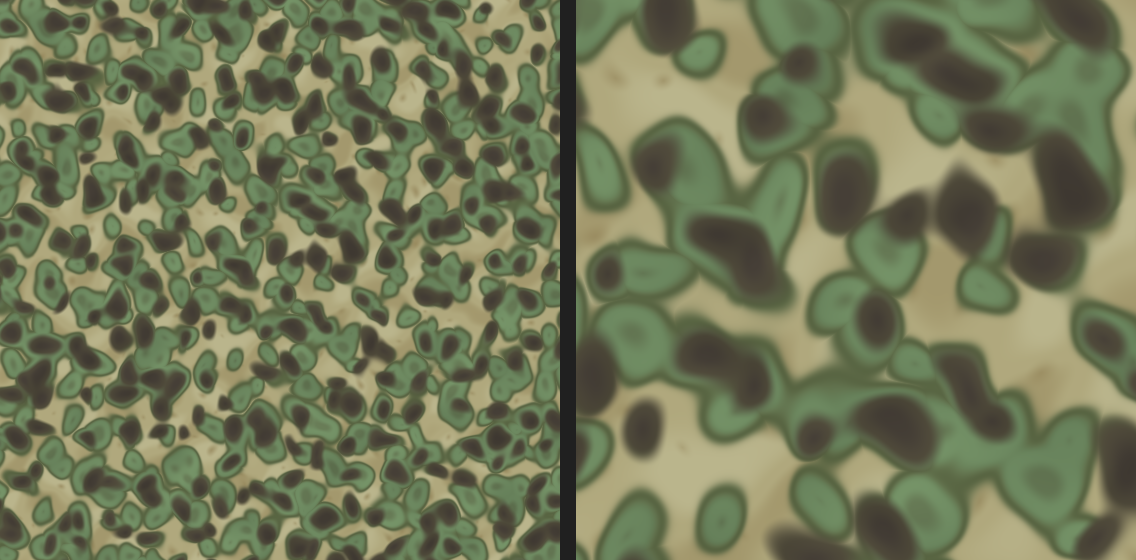
Left, the full canvas; right, a detail of the centre.
Reproduce this pattern procedurally as a Shadertoy shader.

```glsl
// Woodland camouflage: dark brown blobs over rounded green patches on tan.
// Each layer is a smooth union of jittered, tilted ellipses (cellular noise);
// the layer distances give the fills, the green outlines and the soft edges.

#define CELLS 16.5        // blob cells across the canvas height
#define SOFTNESS 0.075    // half width of an edge, in cells
#define OUTLINE 0.055     // half width of the green outline, in cells
#define BLEND 15.0        // higher keeps neighbouring blobs more separate
#define WARP 0.09         // bending of the outlines, in cells
#define LEAN 1.95         // main direction of the blobs, in radians
#define SPREAD 2.3        // random turn around that direction

const vec3 TAN     = vec3(0.69, 0.66, 0.49);
const vec3 CREAM   = vec3(0.73, 0.71, 0.55);
const vec3 OCHRE   = vec3(0.58, 0.52, 0.35);
const vec3 GREEN   = vec3(0.43, 0.54, 0.38);
const vec3 MOSS    = vec3(0.37, 0.43, 0.30);
const vec3 CONTOUR = vec3(0.31, 0.36, 0.23);
const vec3 BROWN   = vec3(0.30, 0.28, 0.22);
const vec3 UMBER   = vec3(0.26, 0.235, 0.205);

vec2 hash2(vec2 p) {
    vec2 s = vec2(dot(p, vec2(127.1, 311.7)), dot(p, vec2(269.5, 183.3)));
    return fract(sin(s) * 43758.5);
}

// Layered sines, roughly -1 to 1
float waves(vec2 p) {
    float a = sin(p.x + 1.7 * sin(0.8 * p.y));
    float b = sin(1.3 * p.y - 0.6 * p.x + 1.4 * sin(0.9 * p.x));
    return 0.5 * (a + b);
}

// Signed distance to a smooth union of one random ellipse per cell
float blobs(vec2 p, float seed, float rMin, float rMax, float stretch) {
    vec2 base = floor(p);
    float sum = 0.0;
    for (int j = -1; j <= 1; j++)
    for (int i = -1; i <= 1; i++) {
        vec2 cell = base + vec2(i, j);
        vec2 place = hash2(cell + seed);
        vec2 shape = hash2(cell + seed + 31.7);
        float turn = fract(9.0 * place.x + 5.0 * place.y) - 0.5;
        float angle = LEAN + SPREAD * turn;
        vec2 axis = vec2(cos(angle), sin(angle));
        vec2 d = p - cell - mix(vec2(0.08), vec2(0.92), place);
        vec2 q = vec2(dot(d, axis), dot(d, vec2(-axis.y, axis.x)));
        q.x /= 1.0 + stretch * shape.y;
        sum += exp(-BLEND * (length(q) - mix(rMin, rMax, shape.x)));
    }
    return -log(sum) / BLEND;
}

// Coverage of the inside of a shape
float inside(float d, float soft) {
    return 1.0 - smoothstep(-soft, soft, d);
}

void mainImage(out vec4 fragColor, in vec2 fragCoord) {
    vec2 p = fragCoord / iResolution.y * CELLS;
    float soft = max(SOFTNESS, CELLS / iResolution.y);
    p += WARP * vec2(waves(p * 3.7 + 4.0), waves(p.yx * 4.1 + 9.0));

    // Distances: dark blobs, and green patches that also ring some of them
    float dark = blobs(p, 3.0, 0.17, 0.31, 0.75);
    float halo = 0.03 + 0.17 * waves(p * 1.6 + 20.0);
    float patches = blobs(p * 1.05 + 7.3, 57.0, 0.20, 0.42, 0.7);
    float green = min(patches, dark - halo);

    // Tan ground with pale and ochre tints
    float tint = waves(p * 2.9 + 2.0);
    vec3 col = mix(TAN, CREAM, smoothstep(0.0, 0.8, tint));
    col = mix(col, OCHRE, 0.45 * smoothstep(0.2, 0.9, -tint));
    float spots = blobs(p * 1.3, 91.0, 0.0, 0.12, 0.4);
    col = mix(col, OCHRE, 0.7 * inside(spots, 0.12));

    // Green patches with duller cores and dark outlines
    vec3 leaf = mix(GREEN, MOSS, 0.75 * inside(patches + 0.24, 0.08));
    leaf *= 1.0 + 0.07 * waves(p * 2.3 + 13.0);
    col = mix(col, leaf, inside(green, soft));
    float rim = green / max(OUTLINE, 0.5 * soft);
    col = mix(col, CONTOUR, 0.85 * exp(-rim * rim));

    // Dark blobs, deeper toward the middle
    vec3 bark = mix(BROWN, UMBER, inside(dark + 0.13, 0.1));
    bark *= 1.0 + 0.06 * waves(p * 4.3 + 6.0);
    col = mix(col, bark, inside(dark, soft));

    fragColor = vec4(col, 1.0);
}
```
